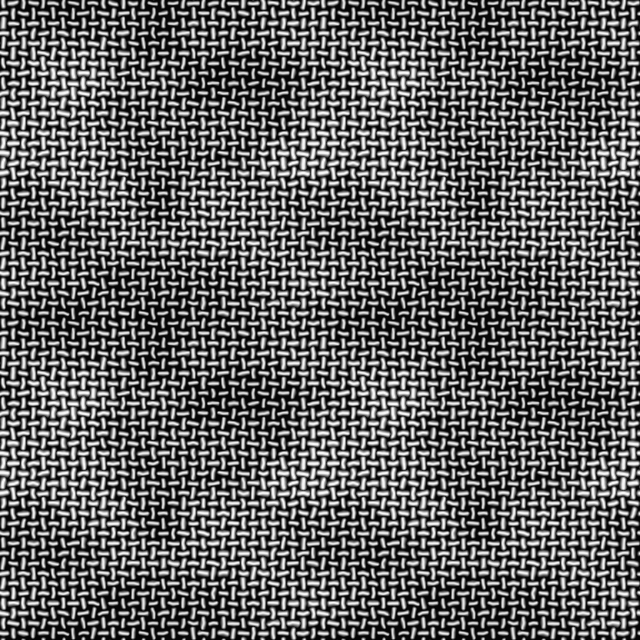
This texture is drawn by a WebGL 2 fragment shader. Its source:

```glsl
#version 300 es
precision highp float;

uniform vec2 u_resolution;
out vec4 fragColor;

const float CELLS = 64.0;       // stitches across the canvas
const float WEAR_PERIOD = 32.0; // cells before the variation repeats
const vec2 WEAVE_SHIFT = vec2(1.0, -1.0) / 6.0;
const float HALF_LENGTH = 0.39;
const float SOFT_RADIUS = 0.36;
const vec3 GAP_COLOR = vec3(0.015);
const vec3 THREAD_COLOR = vec3(0.97);

float hash(vec2 p, float seed) {
    vec3 q = fract(vec3(p.xyx + seed) * vec3(0.1031, 0.1030, 0.0973));
    q += dot(q, q.yzx + 33.33);
    return fract((q.x + q.y) * q.z);
}

// Value noise that wraps after a whole number of lattice steps
float wrapNoise(vec2 p, float period, float seed) {
    vec2 i = floor(p);
    vec2 f = fract(p);
    f = f * f * (3.0 - 2.0 * f);
    vec2 a = mod(i, period);
    vec2 b = mod(i + 1.0, period);
    float low = mix(hash(a, seed), hash(vec2(b.x, a.y), seed), f.x);
    float high = mix(hash(vec2(a.x, b.y), seed), hash(b, seed), f.x);
    return mix(low, high, f.y);
}

float capsuleDistance(vec2 p, float halfLength) {
    p.x -= clamp(p.x, -halfLength, halfLength);
    return length(p);
}

vec2 rotate(vec2 p, float angle) {
    float c = cos(angle), s = sin(angle);
    return vec2(c * p.x + s * p.y, c * p.y - s * p.x);
}

// One soft stitch; its direction alternates like a checkerboard
float stitch(vec2 p, vec2 cell, float radius) {
    vec2 id = mod(cell, WEAR_PERIOD);
    vec2 local = p - cell - 0.5;
    if (mod(id.x + id.y, 2.0) > 0.5) local = local.yx;
    local = rotate(local, 0.3 * (hash(id, 3.0) - 0.5));
    float halfLength = HALF_LENGTH * mix(0.9, 1.1, hash(id, 11.0));
    float reach = radius * mix(0.92, 1.08, hash(id, 19.0));
    return 1.0 - smoothstep(0.0, reach, capsuleDistance(local, halfLength));
}

// Brightest of the stitches around a point
float weave(vec2 p, float radius) {
    vec2 cell = floor(p);
    float light = 0.0;
    for (int y = -1; y <= 1; y++) {
        for (int x = -1; x <= 1; x++) {
            light = max(light, stitch(p, cell + vec2(x, y), radius));
        }
    }
    return light;
}

void main() {
    vec2 p = gl_FragCoord.xy / u_resolution * CELLS + WEAVE_SHIFT;

    // Broad patches of thin and full thread
    float wear = 0.55 * wrapNoise(p / 8.0, WEAR_PERIOD / 8.0, 5.0)
               + 0.45 * wrapNoise(p / 4.0, WEAR_PERIOD / 4.0, 23.0);

    // Small wobble of the thread edges
    vec2 wobble = vec2(wrapNoise(p * 2.0, WEAR_PERIOD * 2.0, 31.0),
                       wrapNoise(p * 2.0, WEAR_PERIOD * 2.0, 47.0)) - 0.5;

    float radius = SOFT_RADIUS * mix(0.76, 1.26, wear);
    float light = weave(p + 0.16 * wobble, radius) * mix(0.88, 1.1, wear);
    fragColor = vec4(mix(GAP_COLOR, THREAD_COLOR, min(light, 1.0)), 1.0);
}
```
